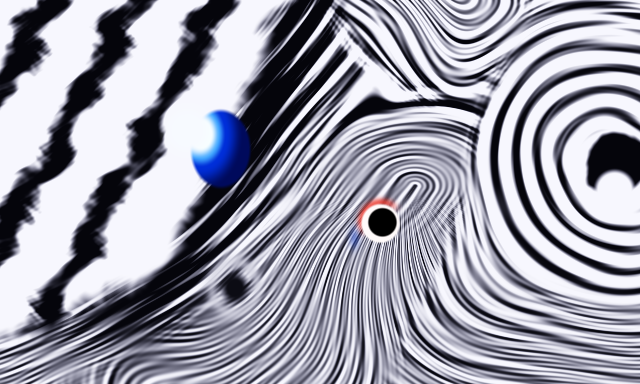
Write a Shadertoy shader that draws this background.

```glsl
// Monochrome ink currents curling around eddies, with a blue orb and a dark ringed hole.

// Soft disc: 1 inside, 0 outside
float disc(vec2 p, vec2 center, float radius, float blur) {
    return 1.0 - smoothstep(radius - blur, radius + blur, length(p - center));
}

float bump(float x, float width) {
    return exp(-x * x / (width * width));
}

// Layered sines across the flow lanes, slowly drifting along them
float streaks(float lane, vec2 p, float fine) {
    float sum = 0.0, freq = 100.0;
    for (int i = 0; i < 5; i++) {
        float k = float(i);
        vec2 dir = vec2(cos(2.4 * k + 0.5), sin(2.4 * k + 0.5));
        float drift = sin(dot(p, dir) * (7.0 + 3.5 * k) + 1.9 * k);
        float gate = 0.6 + 0.4 * sin(dot(p, dir.yx) * (12.0 + 6.0 * k) + 4.0 * k);
        sum += mix(0.9 / (1.0 + 0.6 * k), 0.3 + 0.06 * k, fine) * gate
             * sin(lane * freq + 2.0 * drift + 2.1 * k);
        freq *= 1.5;
    }
    return sum;
}

// Small displacement for torn edges
vec2 ragged(vec2 p) {
    vec2 offset = vec2(0.0);
    float freq = 27.0;
    for (int i = 0; i < 5; i++) {
        offset += sin((p.yx + offset.yx) * freq + vec2(1.3, 4.1) * float(i + 1)) * 0.4 / freq;
        freq *= 1.7;
    }
    return offset;
}

void mainImage(out vec4 fragColor, in vec2 fragCoord) {
    vec2 p = fragCoord / iResolution.y;
    p.x *= 1.67 * iResolution.y / iResolution.x;
    vec2 vortex = vec2(1.604, 0.55);
    vec2 w = p + 0.010 * sin(p.yx * 11.0 + vec2(0.4, 2.0));
    vec2 tear = ragged(p), torn = p + tear;

    // Sweeping current that folds over into an arch
    float slope = 0.2 + 1.2 * w.x;
    float rise = w.y - 0.2 * w.x - 0.6 * w.x * w.x;
    float side = rise / sqrt(1.0 + slope * slope) + 0.218;
    float beyond = max(dot(w - vec2(1.07, 0.53), vec2(0.35, 0.94)), 0.0);
    float arch = length(vec2(side, beyond));
    float lane = mix(arch, side, smoothstep(0.14, 0.26, side));
    float fine = max(1.0 - smoothstep(0.13, 0.23, arch), 1.0 - smoothstep(0.05, 0.25, p.y));
    float ink = streaks(lane, p, fine);

    // Hair fanning downward from the arch
    vec2 ray = w - vec2(1.04, 0.57);
    float fan = atan(ray.x, -ray.y);
    float fanMask = (1.0 - smoothstep(0.36, 0.5, p.y)) * (1.0 - smoothstep(0.12, 0.2, side));
    ink = mix(ink, streaks(0.5 * fan + 0.05 * sin(9.0 * length(ray)), p, fine), fanMask);
    ink += 0.2 * fine;

    // Loose curls hanging from the top
    vec2 curl = w - vec2(1.16, 1.06) + 0.03 * sin(p.yx * 17.0 + vec2(1.0, 0.0));
    float cup = length(vec2(curl.x + 0.5 * curl.y, curl.y));
    float cupMask = 1.0 - smoothstep(0.22, 0.32, length(p - vec2(1.14, 1.02)));
    ink = mix(ink, streaks(0.8 * cup, p, 0.4) + 0.15, cupMask);

    // Right vortex: round rings inside, squarish trails at the lower left
    vec2 away = abs(w - vortex) * vec2(1.0, w.y > vortex.y ? 0.95 : 1.08);
    float r = length(away);
    float square = smoothstep(0.2, 0.5, r) * smoothstep(0.02, -0.15, w.y - vortex.y);
    float trail = mix(r, pow(pow(away.x, 3.0) + pow(away.y, 3.0), 0.333), square);
    float trailFine = 0.8 * (1.0 - smoothstep(0.05, 0.35, p.y));
    float trailInk = streaks(trail, p, trailFine) + 0.15;
    float angle = atan(w.y - vortex.y, w.x - vortex.x);
    float wobble = 0.007 * sin(2.0 * angle + 0.8) + 0.004 * sin(5.0 * angle + r * 20.0);
    float rings = 0.3 - cos((trail + wobble - 0.148) * 110.0) + 0.4 * trailInk;
    trailInk = mix(trailInk, rings, 1.0 - smoothstep(0.31, 0.43, trail));
    float vortexMask = smoothstep(-0.04, 0.04, w.x - 1.02 - 0.35 * w.y);
    ink = mix(ink, trailInk, vortexMask);
    fine = mix(fine, trailFine, vortexMask);

    // Dark diagonal trench along the edge of the open area
    float across = p.x + 0.58 * (1.0 - p.y);
    float edge = 0.82 - 0.07 * smoothstep(0.55, 0.95, p.y);
    ink += 0.1 * (1.0 - fine);
    ink -= 1.1 * bump(across - edge - 0.06, 0.075) * smoothstep(-0.04, 0.12, rise);
    ink -= 0.7 * bump(length((p - vec2(0.33, 0.18)) * vec2(1.0, 1.8)), 0.2);
    float tone = mix(smoothstep(-0.6, 0.55, ink), smoothstep(-1.15, 1.1, ink), fine);

    // Vortex core: dark cap over a white bump
    tone = mix(tone, 1.0, disc(p, vortex, 0.122, 0.012));
    float core = disc(p + 0.3 * tear, vec2(1.608, 0.572), 0.082, 0.006);
    tone *= 1.0 - core * (1.0 - disc(p, vec2(1.604, 0.505), 0.05, 0.008));

    // Open white area with torn diagonal bands
    float tornAcross = torn.x + 0.56 * (1.0 - torn.y);
    float bands = cos((tornAcross - 0.135) * 28.3) + 0.18 * sin(p.y * 31.0 + p.x * 17.0);
    bands = mix(bands + 0.12 * ink, -1.0, smoothstep(0.66, 0.69, tornAcross));
    float openArea = smoothstep(0.08, 0.15, rise + tear.y)
                   * (1.0 - smoothstep(-0.025, 0.025, across + tear.x - edge));
    tone = mix(tone, 1.0 - smoothstep(0.2, 0.85, bands), openArea);

    // Small eddy: pale rim and dark eye
    float eddy = length((p - vec2(0.613, 0.25)) * vec2(1.0, 0.9));
    tone = mix(tone, 0.85, 0.7 * bump(eddy - 0.06, 0.016));
    tone = mix(tone, 0.03, 1.0 - smoothstep(0.018, 0.045, eddy));
    vec3 color = vec3(0.02, 0.02, 0.045) + tone * 0.95;
    color.b += 0.2 * tone * (1.0 - tone);

    // Blue orb, its lit left side melting into white
    float lit = length((p - vec2(0.525, 0.65)) * vec2(1.0, 0.75));
    vec3 orb = mix(vec3(0.97, 1.0, 1.0), vec3(0.25, 0.65, 1.0), smoothstep(0.025, 0.05, lit));
    orb = mix(orb, vec3(0.0, 0.18, 0.85), smoothstep(0.045, 0.065, lit));
    orb = mix(orb, vec3(0.0, 0.04, 0.36), smoothstep(0.065, 0.11, lit));
    color = mix(color, orb, disc((p - vec2(0.576, 0.612)) * vec2(1.3, 1.0), vec2(0.0), 0.1, 0.007));
    color = mix(color, vec3(0.97, 0.98, 1.0), disc(p, vec2(0.49, 0.66), 0.055, 0.025));

    // Ringed hole with a red glow above left and a blue trace below
    vec2 q = p - vec2(0.996, 0.42);
    float d = length(q), warm = smoothstep(-0.2, 0.8, dot(q / max(d, 0.001), vec2(-0.6, 0.8)));
    color = mix(color, vec3(0.1, 0.25, 0.75), 0.5 * bump(length((q + vec2(0.071, 0.04)) * vec2(1.6, 0.8)), 0.022));
    color = mix(color, vec3(0.95, 0.25, 0.2), 0.8 * warm * bump(d - 0.053, 0.011));
    color = mix(color, vec3(1.0, 0.98, 0.98), disc(q, vec2(-0.003, -0.002), 0.05, 0.004));
    color *= 1.0 - disc(q, vec2(0.002, 0.001), 0.037, 0.003);
    fragColor = vec4(clamp(color, 0.0, 1.0), 1.0);
}
```
